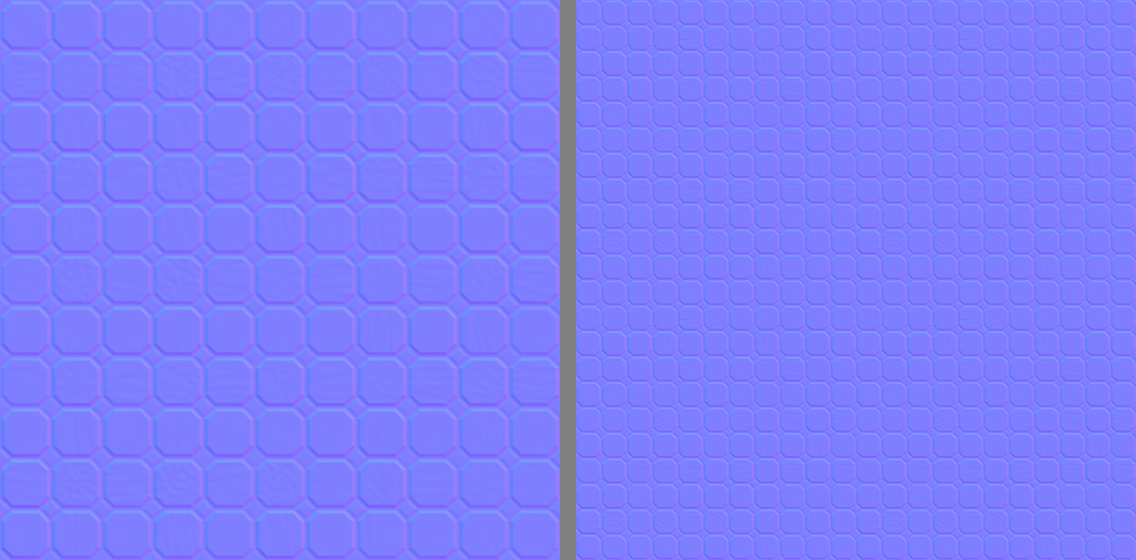
Left, the tile; right, the same tile 2 across and 2 down.
A Shadertoy shader for this texture map:

```glsl
// Tangent-space normal map of an 11 by 11 floor of bevelled octagon tiles
// with small diamonds at the crossings. A height field is built from distance
// functions and wrapping gradient noise, then differentiated into a normal.

const float REPEATS = 11.0;

vec2 hash2(vec2 cell) {
    vec3 h = fract(cell.xyx * vec3(0.1031, 0.1030, 0.0973));
    h += dot(h, h.yzx + 33.33);
    return fract((h.xx + h.yz) * h.zy);
}

float cornerGradient(vec2 corner, vec2 offset, vec2 period) {
    float angle = 6.2832 * hash2(mod(corner, period)).x;
    return dot(vec2(cos(angle), sin(angle)), offset);
}

// Gradient noise that repeats after a whole number of lattice steps
float wrappedNoise(vec2 p, vec2 period) {
    vec2 i = floor(p), f = p - i;
    vec2 u = f * f * f * (f * (f * 6.0 - 15.0) + 10.0);
    vec2 e = vec2(1, 0);
    float low = mix(cornerGradient(i, f, period),
                    cornerGradient(i + e.xy, f - e.xy, period), u.x);
    float high = mix(cornerGradient(i + e.yx, f - e.yx, period),
                     cornerGradient(i + e.xx, f - e.xx, period), u.x);
    return mix(low, high, u.y);
}

float octagonDistance(vec2 p) {
    p = abs(p);
    return max(max(p.x, p.y) - 0.46, (p.x + p.y - 0.73) * 0.7071);
}

float diamondDistance(vec2 p) {
    return (abs(p.x) + abs(p.y) - 0.18) * 0.7071;
}

// Surface height, in units of one tile
float surfaceHeight(vec2 p) {
    vec2 cell = mod(floor(p), REPEATS);
    vec2 crossing = mod(floor(p + 0.5), REPEATS);
    vec2 tileRandom = hash2(cell + 17.0);

    // Raised tile with a soft bevel
    float d = octagonDistance(fract(p) - 0.5);
    float tile = 1.0 - smoothstep(-0.055, 0.03, d);
    float height = tile * mix(0.011, 0.015, tileRandom.x);

    // Low diamond in the gap at each crossing
    float diamond = 1.0 - smoothstep(-0.05, 0.03, diamondDistance(fract(p + 0.5) - 0.5));
    height += diamond * mix(0.003, 0.008, hash2(crossing + 41.0).y);

    // Odd columns get upright streaks, odd rows level ones, both give grain
    vec2 frequency = 2.0 + 6.0 * mod(cell, 2.0);
    float wear = wrappedNoise(p * frequency, REPEATS * frequency);
    return height + tile * wear * mix(0.0015, 0.004, tileRandom.y);
}

void mainImage(out vec4 fragColor, in vec2 fragCoord) {
    vec2 p = fragCoord / iResolution.xy * REPEATS;

    // Central differences, never finer than a pixel
    float stepSize = max(0.014, 0.5 * REPEATS / iResolution.y);
    vec2 e = vec2(stepSize, 0.0);
    vec2 slope = vec2(surfaceHeight(p + e.xy) - surfaceHeight(p - e.xy),
                      surfaceHeight(p + e.yx) - surfaceHeight(p - e.yx)) / (2.0 * stepSize);

    vec3 normal = normalize(vec3(-slope, 1.0));
    fragColor = vec4(normal * 0.5 + vec3(0.495, 0.495, 0.5), 1.0);
}
```
